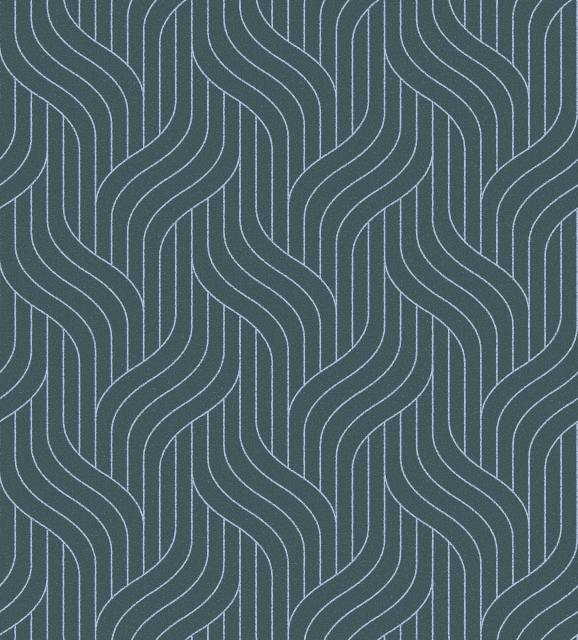
Reproduce this pattern procedurally as a Shadertoy shader.

```glsl
// Braided ribbons of pale pinstripes woven over vertical stripes on grainy slate.

const vec2 REPEATS = vec2(3.0, 3.0);
const vec2 CELL = vec2(12.0, 40.0 / 3.0);  // one repeat, measured in stripe spacings
const float STRANDS = 5.0;                 // lines in one ribbon
const float SHIFT = 5.0;                   // lanes crossed by a ribbon
const float HALF_BEND = 3.4;               // half the height of one bend
const float STAGGER = 0.78;                // vertical offset between strands
const float HALF_WINDOW = 4.8;             // half the height of a whole ribbon
const float HALF_LINE = 0.049;

const vec3 SLATE_DARK = vec3(0.25, 0.33, 0.35);
const vec3 SLATE_LIGHT = vec3(0.28, 0.36, 0.38);
const vec3 SPECK = vec3(0.38, 0.45, 0.49);
const vec3 LINE_DULL = vec3(0.61, 0.67, 0.77);
const vec3 LINE_BRIGHT = vec3(0.70, 0.76, 0.87);

// Unit gradient from a hashed lattice point.
vec2 latticeGradient(vec2 cell, uint seed) {
    uint h = uint(cell.x) * 1597u + uint(cell.y) * 51749u + seed * 7919u;
    h = (h ^ (h >> 15u)) * 73244475u;
    h = (h ^ (h >> 13u)) * 73244475u;
    h ^= h >> 16u;
    float angle = float(h & 65535u) * 6.28318 / 65536.0;
    return vec2(cos(angle), sin(angle));
}

// Gradient noise that wraps after a whole number of cells.
float wrappedNoise(vec2 uv, vec2 cells, uint seed) {
    vec2 p = uv * cells;
    vec2 i = floor(p);
    vec2 f = p - i;
    vec2 w = f * f * f * (f * (f * 6.0 - 15.0) + 10.0);
    vec2 e = vec2(1.0, 0.0);
    float a = dot(latticeGradient(mod(i, cells), seed), f);
    float b = dot(latticeGradient(mod(i + e.xy, cells), seed), f - e.xy);
    float c = dot(latticeGradient(mod(i + e.yx, cells), seed), f - e.yx);
    float d = dot(latticeGradient(mod(i + e.xx, cells), seed), f - e.xx);
    return mix(mix(a, b, w.x), mix(c, d, w.x), w.y);
}

// Strand position (x) and slope (y) at a height: vertical, leaning, vertical.
vec2 strandCurve(float strand, float y) {
    float middle = (0.5 * (STRANDS - 1.0) - strand) * STAGGER;
    float t = clamp((y - middle) / HALF_BEND, -1.0, 1.0);
    float rest = 1.0 - abs(t);
    float sway = sign(t) * (1.0 - pow(rest, 2.2));
    float slope = 0.5 * SHIFT * 2.2 * pow(rest, 1.2) / HALF_BEND;
    return vec2(strand + 0.5 * SHIFT * (1.0 + sway), slope);
}

// Distance to the ribbon's strands (x) and whether the point is within it (y).
vec2 ribbon(vec2 p) {
    p.x = mod(p.x + 1.5, CELL.x) - 1.5;
    p.y = mod(p.y + 0.5 * CELL.y, CELL.y) - 0.5 * CELL.y;
    if (abs(p.y) > HALF_WINDOW) return vec2(1e3, 0.0);
    float nearest = 1e3;
    for (float k = 0.0; k < STRANDS; k++) {
        vec2 curve = strandCurve(k, p.y);
        nearest = min(nearest, abs(p.x - curve.x) / sqrt(1.0 + curve.y * curve.y));
    }
    float left = strandCurve(0.0, p.y).x;
    float right = strandCurve(STRANDS - 1.0, p.y).x;
    return vec2(nearest, step(left, p.x) * step(p.x, right));
}

// Distance to the nearest line of the weave; y points down.
float weaveDistance(vec2 p) {
    vec2 falling = ribbon(p);
    vec2 rising = ribbon(vec2(15.0 - p.x, p.y - 0.5 * CELL.y));
    float d = min(falling.x, rising.x);
    float lane = abs(fract(p.x + 0.5) - 0.5);
    return falling.y + rising.y > 0.5 ? d : min(d, lane);
}

// Slate ground with fine grain and sparse pale specks.
vec3 ground(vec2 uv) {
    float grain = wrappedNoise(uv, vec2(330.0, 366.0), 1u);
    float specks = wrappedNoise(uv, vec2(290.0, 322.0), 2u);
    vec3 color = mix(SLATE_DARK, SLATE_LIGHT, smoothstep(0.0, 0.16, grain));
    return mix(color, SPECK, 0.8 * smoothstep(0.38, 0.56, specks));
}

void mainImage(out vec4 fragColor, in vec2 fragCoord) {
    vec2 uv = fragCoord / iResolution.xy;
    vec2 lanes = vec2(uv.x, 1.0 - uv.y) * REPEATS * CELL;
    float pixel = REPEATS.x * CELL.x / iResolution.x;

    // Slightly ragged, unevenly inked lines.
    float wear = wrappedNoise(uv, vec2(310.0, 344.0), 3u);
    float d = weaveDistance(lanes + vec2(0.05, -4.48)) + 0.03 * wear;
    float ink = clamp((HALF_LINE - d) / pixel + 0.5, 0.0, 1.0);
    vec3 lineColor = mix(LINE_BRIGHT, LINE_DULL, smoothstep(0.0, 0.4, wear));

    fragColor = vec4(mix(ground(uv), lineColor, ink), 1.0);
}
```
